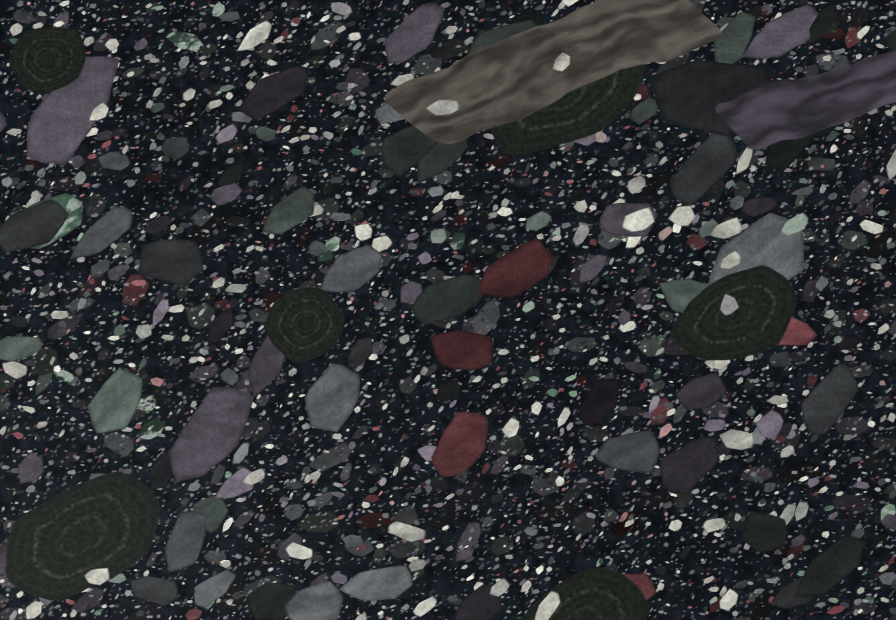
Reproduce this texture procedurally as a Shadertoy shader.

```glsl
// Polished dark conglomerate: pale grains, grey pebbles, ringed concretions and banded slabs.
#define TILT 0.42
#define TILT_SPREAD 1.5
#define MATRIX_COLOR vec3(0.072, 0.088, 0.110)
#define CONCRETION_COLOR vec3(0.125, 0.142, 0.125)
#define SLAB_COLOR vec3(0.31, 0.30, 0.30)
#define CREAM vec3(1.02, 1.02, 0.96)
#define HAZE 0.035
#define PIXEL (1.0 / iResolution.y)

float hash(vec2 p) {
    return fract(sin(dot(p, vec2(127.1, 311.7))) * 43758.5453);
}

float noise(vec2 p) {
    vec2 i = floor(p), f = fract(p);
    f = f * f * (3.0 - 2.0 * f);
    return mix(mix(hash(i), hash(i + vec2(1, 0)), f.x),
               mix(hash(i + vec2(0, 1)), hash(i + vec2(1, 1)), f.x), f.y);
}

float fbm(vec2 p) {
    float sum = 0.0, amp = 0.53;
    for (int i = 0; i < 4; i++) {
        sum += amp * noise(p);
        p = mat2(1.6, 1.2, -1.2, 1.6) * p + 7.3;
        amp *= 0.5;
    }
    return sum;
}

vec2 turn(vec2 p, float a) {
    return vec2(cos(a) * p.x + sin(a) * p.y, cos(a) * p.y - sin(a) * p.x);
}

// Blend of a disc and a random six-sided polygon
float pebbleRadius(vec2 q, vec2 key, float angular) {
    float facets = 0.0;
    for (int k = 0; k < 6; k++) {
        float a = (float(k) + 0.8 * hash(key + float(k) * 3.7)) * 1.0472;
        facets = max(facets, dot(q, vec2(cos(a), sin(a))));
    }
    return mix(length(q), facets, angular);
}

// Mineral tint and inner mottling of one pebble
vec3 pebbleColor(vec2 p, vec2 key, float value) {
    float kind = hash(key + 5.1);
    vec3 tint = vec3(0.96, 1.0, 1.03);
    if (kind < 0.28) tint = vec3(1.03, 0.96, 1.08);
    else if (kind < 0.5) tint = vec3(0.92, 1.04, 0.98);
    else if (kind < 0.56) tint = vec3(1.3, 0.78, 0.82);
    tint = mix(tint, CREAM, smoothstep(0.4, 0.65, value));

    vec2 q = turn(p, TILT + hash(key + 6.2) - 0.5) * vec2(22.0, 50.0) + key;
    float mottle = fbm(q);
    vec3 color = tint * value * (0.72 + 0.56 * mottle);
    if (kind > 0.43 && kind < 0.5 && value > 0.2) {
        float veins = smoothstep(0.46, 0.6, fbm(q * 1.5 + 9.0));
        color = mix(color * vec3(0.7, 0.85, 0.76), vec3(0.56, 0.61, 0.57), veins);
    }
    return color * (0.92 + 0.16 * noise(p * 260.0));
}

// One layer of pebbles; size is in cells, tone is darkest, lightest, bias
void scatter(inout vec3 col, vec2 p, float cells, float fill, vec2 size, vec3 tone) {
    vec2 g = p * cells;
    for (int y = -1; y <= 1; y++)
    for (int x = -1; x <= 1; x++) {
        vec2 id = floor(g) + vec2(x, y);
        vec2 key = id + cells * 1.37;
        if (hash(key) > fill) continue;
        vec2 jitter = vec2(hash(key + 1.3), hash(key + 2.7)) - 0.5;
        vec2 q = turn(g - id - 0.5 - 0.75 * jitter,
                      TILT + TILT_SPREAD * (hash(key + 3.9) - 0.5));
        float stretch = mix(1.05, 1.6, hash(key + 4.4));
        q *= vec2(1.0 / stretch, stretch);
        float h = hash(key + 8.6);
        float r = mix(size.x, size.y, h * h);
        if (length(q) > 1.8 * r) continue;
        float d = pebbleRadius(q, key, 0.75) - r;
        d += 0.16 * r * (fbm(p * cells * 4.0) - 0.5);
        float aa = cells * PIXEL;
        float value = mix(tone.x, tone.y, pow(hash(key + 9.8), tone.z));
        vec3 color = pebbleColor(p, key, value);
        color *= 1.0 - 0.22 * smoothstep(-0.14 * r, 0.0, d);
        col = mix(col, color, smoothstep(aa, -aa, d));
    }
}

// Large dark ovals with faint inner rings, on alternate cells
void concretions(inout vec3 col, vec2 p) {
    vec2 g = p * 2.7 + vec2(0.1, 0.3);
    for (int y = -1; y <= 1; y++)
    for (int x = -1; x <= 1; x++) {
        vec2 id = floor(g) + vec2(x, y);
        if (mod(id.x + id.y, 2.0) > 0.5) continue;
        vec2 jitter = vec2(hash(id + 41.0), hash(id + 52.0)) - 0.5;
        vec2 q = turn(g - id - 0.5 - 0.5 * jitter, 0.7 * hash(id + 63.0) - 0.1);
        float stretch = mix(1.0, 1.35, hash(id + 74.0));
        q *= vec2(1.0 / stretch, stretch);
        float r = mix(0.14, 0.3, hash(id + 85.0));
        float t = pebbleRadius(q, id, 0.4) / r + 0.35 * (fbm(g * 3.0) - 0.5);
        float grain = noise(p * 230.0);
        float ring = exp(-pow((t - 0.62) / 0.035, 2.0)) + 0.5 * exp(-pow((t - 0.3) / 0.05, 2.0));
        vec3 color = CONCRETION_COLOR * (0.85 + 0.3 * grain + 0.06 * sin(t * 45.0));
        color += ring * grain * vec3(0.11, 0.12, 0.10);
        float aa = 2.7 * PIXEL / r;
        col = mix(col, color, smoothstep(1.0 + aa, 1.0 - aa, t));
    }
}

// Long banded slabs towards the upper right
void slabs(inout vec3 col, vec2 p) {
    for (int i = 0; i < 2; i++) {
        float n = float(i);
        vec2 q = turn(p - vec2(0.89 + 0.46 * n, 0.9 - 0.05 * n), 0.38 - 0.08 * n);
        vec2 halfSize = vec2(0.25 - 0.07 * n, 0.06 - 0.015 * n);
        q.y += 0.03 * (fbm(p * 9.0) - 0.5);
        vec2 e = abs(q + vec2(0.5 * q.y, 0.0)) - halfSize + 0.02;
        float d = length(max(e, 0.0)) + min(max(e.x, e.y), 0.0) - 0.02;
        float warp = fbm(q * vec2(9.0, 26.0) + n * 8.0);
        float bands = 0.5 + 0.5 * sin(q.y * 150.0 + warp * 13.0);
        vec3 color = SLAB_COLOR * mix(vec3(1.03, 1.0, 0.93), vec3(0.84, 0.8, 0.93), n);
        color *= 0.5 + 0.4 * bands + 0.45 * fbm(q * vec2(30.0, 80.0));
        col = mix(col, color, smoothstep(PIXEL, -PIXEL, d));
    }
}

void mainImage(out vec4 fragColor, in vec2 fragCoord) {
    vec2 p = fragCoord / iResolution.y;
    vec3 col = MATRIX_COLOR * (0.45 + 1.2 * fbm(p * 75.0));

    // Fine matrix to coarse pebbles
    scatter(col, p, 22.0, 0.6, vec2(0.18, 0.5), vec3(0.08, 0.29, 1.3));
    scatter(col, p, 115.0, 0.5, vec2(0.16, 0.42), vec3(0.14, 0.56, 1.3));
    scatter(col, p, 56.0, 0.48, vec2(0.12, 0.37), vec3(0.2, 0.8, 1.0));
    scatter(col, p, 25.0, 0.36, vec2(0.1, 0.36), vec3(0.22, 0.8, 0.9));
    scatter(col, p, 10.0, 0.5, vec2(0.16, 0.46), vec3(0.1, 0.42, 1.2));
    scatter(col, p, 5.5, 0.34, vec2(0.2, 0.42), vec3(0.14, 0.4, 1.0));
    concretions(col, p);
    slabs(col, p);
    scatter(col, p, 11.5, 0.13, vec2(0.15, 0.29), vec3(0.55, 0.8, 0.7));

    // Soft sheen in the lower left
    col += HAZE * smoothstep(0.9, 0.0, length(p * vec2(0.8, 1.1)));
    fragColor = vec4(clamp(col, 0.0, 1.0), 1.0);
}
```
